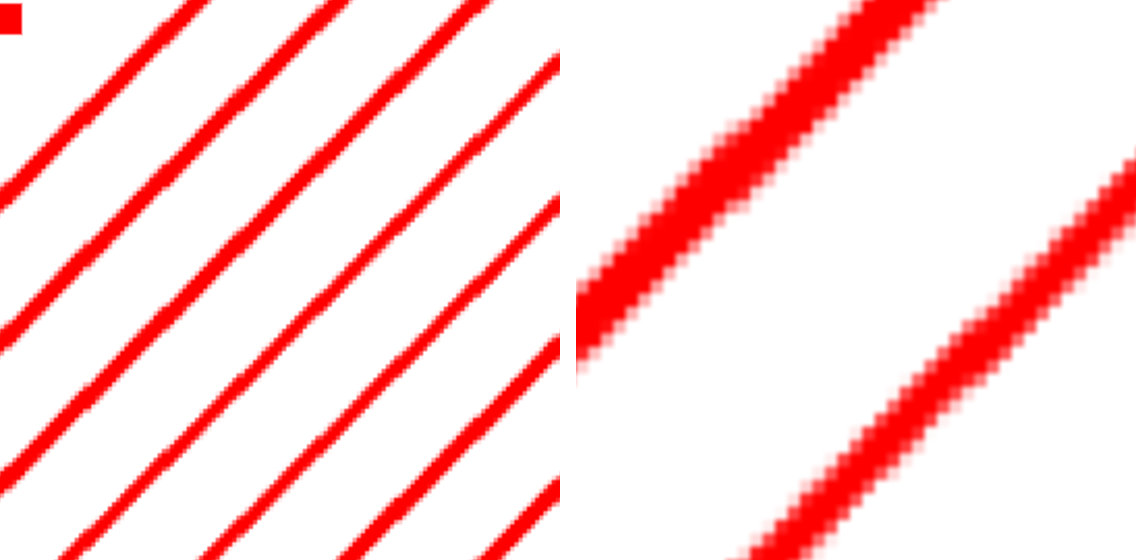
Left: the whole. Right: its middle third, enlarged.
This pattern is drawn by a WebGL 1 fragment shader. Its source:

```glsl
precision highp float;

uniform vec2 u_resolution;

#define CELLS vec2(135.0, 126.0)
#define SPACING 32.0
#define FIRST_ROW 45.0
#define DRIFT 0.0531
#define DRIFT_PHASE -0.073
#define STAIR_BLEND 0.4
#define THICK_HALF 2.75
#define THIN_HALF 2.3
#define EDGE_RAMP 1.5
#define WEAR 0.3
#define RED vec3(1.0, 0.0, 0.0)

float hash(vec2 p) {
    p = fract(p * vec2(0.1031, 0.1137));
    p += dot(p, p.yx + 33.33);
    return fract((p.x + p.y) * p.x * 7.31);
}

// Ink in one coarse cell, rows counted from the top
float stripeInk(vec2 cell) {
    // The diagonal skips a row at regular intervals, leaving small bumps
    float drift = DRIFT * cell.x + DRIFT_PHASE;
    float stair = mix(floor(drift), drift - 0.5, STAIR_BLEND);
    float row = cell.y + cell.x - FIRST_ROW - stair;

    // No stripe crosses the top left corner
    float index = max(floor(row / SPACING + 0.5), 0.0);
    float dist = abs(row - index * SPACING);

    // Two stripes past the middle are thinner
    float thin = step(2.5, index) - step(4.5, index);
    float halfWidth = mix(THICK_HALF, THIN_HALF, thin);
    halfWidth += WEAR * (hash(cell) - 0.5);
    return clamp((halfWidth - dist) / EDGE_RAMP + 0.5, 0.0, 1.0);
}

// Blend neighbouring cells with softened borders
float softStripes(vec2 p) {
    vec2 base = floor(p - 0.5);
    vec2 f = smoothstep(0.15, 0.85, p - 0.5 - base);
    float upper = mix(stripeInk(base), stripeInk(base + vec2(1.0, 0.0)), f.x);
    float lower = mix(stripeInk(base + vec2(0.0, 1.0)), stripeInk(base + 1.0), f.x);
    return mix(upper, lower, f.y);
}

float boxInk(vec2 p, vec2 centre, vec2 halfSize) {
    vec2 d = abs(p - centre) - halfSize;
    return 1.0 - smoothstep(-0.003, 0.003, max(d.x, d.y));
}

void main() {
    vec2 uv = gl_FragCoord.xy / u_resolution;
    vec2 fromTop = vec2(uv.x, 1.0 - uv.y);

    float ink = softStripes(fromTop * CELLS);

    // Solid block against the left border
    ink = max(ink, boxInk(fromTop, vec2(0.0, 0.034), vec2(0.039, 0.0275)));

    gl_FragColor = vec4(mix(vec3(1.0), RED, ink), 1.0);
}
```
